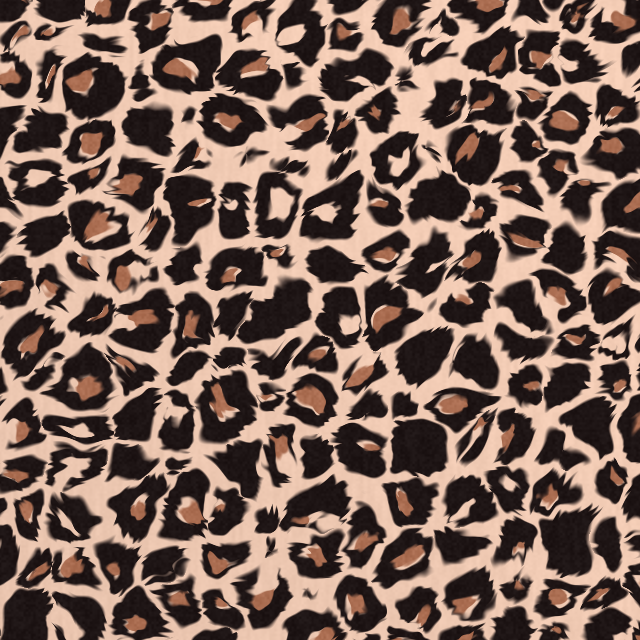
A three.js fragment shader for this pattern:

```glsl
// Leopard print: ragged dark rosettes with brown hearts on a cream knitted cloth.
varying vec2 vUv;

float hash(vec2 p) {
  return fract(sin(dot(p, vec2(127.1, 311.7))) * 43758.5453);
}

float noise(vec2 p) {
  vec2 i = floor(p), f = fract(p);
  f = f * f * (3.0 - 2.0 * f);
  return mix(mix(hash(i), hash(i + vec2(1.0, 0.0)), f.x),
             mix(hash(i + vec2(0.0, 1.0)), hash(i + vec2(1.0, 1.0)), f.x), f.y);
}

// Jittered centre of a rosette (xy) and its growth weight (z)
vec3 site(vec2 id) {
  vec2 jitter = vec2(hash(id + 3.7), hash(id + 19.3)) - 0.5;
  return vec3(id + 0.5 + 0.65 * jitter, 0.5 * hash(id + 41.9));
}

void main() {
  // Cells lean slightly along the rising diagonal, with wavy borders
  vec2 p = vUv * 14.0;
  p -= 0.05 * (p.x + p.y);
  p += 0.4 * (vec2(noise(p * 1.3), noise(p * 1.3 + 37.0)) - 0.5);
  p += 0.16 * (vec2(noise(p * 3.7 + 11.0), noise(p * 3.7 + 71.0)) - 0.5);

  // Find the owning cell of a weighted Voronoi diagram
  vec2 cell = floor(p), id = cell;
  float nearest = 1e3;
  for (int y = -2; y <= 2; y++) {
    for (int x = -2; x <= 2; x++) {
      vec2 candidate = cell + vec2(float(x), float(y));
      vec3 s = site(candidate);
      vec2 r = p - s.xy;
      float power = dot(r, r) - s.z;
      if (power < nearest) { nearest = power; id = candidate; }
    }
  }

  // Rounded distance to the cell border, and the inscribed radius
  vec3 own = site(id);
  vec2 q = p - own.xy;
  float total = 0.0, radius = 1.0;
  for (int y = -2; y <= 2; y++) {
    for (int x = -2; x <= 2; x++) {
      if (x == 0 && y == 0) continue;
      vec3 s = site(id + vec2(float(x), float(y)));
      vec2 between = s.xy - own.xy;
      float span = length(between);
      float reach = 0.5 * (span + (own.z - s.z) / span);
      total += exp(-11.0 * (reach - dot(q, between) / span));
      radius = min(radius, reach);
    }
  }
  float border = -log(total) / 11.0;

  // Frame of the fur strokes, which fray the ends of each rosette
  float tilt = 2.0 * (hash(id + 5.1) - 0.4);
  vec2 along = vec2(cos(tilt), sin(tilt));
  vec2 l = vec2(dot(q, along), dot(q, vec2(-along.y, along.x)));
  float fray = noise(l * vec2(2.0, 14.0) + id * 7.3) - 0.5;
  fray *= smoothstep(0.2, 0.8, abs(l.x) / (length(l) + 0.001));
  float lumps = noise(p * 3.1 + 53.0) - 0.5;
  float spot = smoothstep(-0.04, 0.04, border - 0.07 + 0.15 * fray + 0.13 * lumps);

  // Heart of the rosette, sometimes open to one side
  vec2 h = l * vec2(0.8, 1.2);
  h -= 0.3 * radius * (vec2(hash(id + 8.3), hash(id + 13.1)) - 0.5);
  float turn = 6.2832 * hash(id + 23.7);
  vec2 open = vec2(cos(turn), sin(turn));
  float slit = clamp(dot(h, open), 0.0, 0.8 * step(0.68, hash(id + 29.9)));
  float size = 0.45 * radius;
  float heart = size * (1.0 - 0.6 * slit) - length(h - open * slit);
  heart += 0.16 * (noise(l * 6.0 + id * 3.1) - 0.5) + 0.12 * fray;
  float hollow = step(0.2, radius) * step(0.14, hash(id + 31.3));
  heart = hollow * smoothstep(-0.04, 0.04, heart);

  // Brown patch set off-centre, leaving a pale sliver
  float patchEdge = 1.3 * size - length(h + open * size * 0.6);
  patchEdge += 0.15 * (noise(l * vec2(5.0, 11.0) + id * 5.7) - 0.5);
  float brownMask = step(0.15, hash(id + 47.7)) * smoothstep(-0.03, 0.03, patchEdge);

  // Cloth colours with a fine vertical knit
  float knit = noise(vUv * vec2(170.0, 35.0)) - 0.5;
  float grain = noise(vUv * 260.0) - 0.5;
  vec3 cream = vec3(0.945, 0.795, 0.705) + 0.035 * knit + 0.02 * grain;
  cream *= 0.97 + 0.05 * smoothstep(0.0, 0.9, 0.5 * (vUv.x + vUv.y));
  vec3 dark = vec3(0.115, 0.08, 0.08) + 0.04 * grain + 0.02 * knit;
  vec3 brown = vec3(0.67, 0.43, 0.32) + 0.06 * grain + 0.04 * knit;

  vec3 fill = mix(dark, mix(cream, brown, brownMask), heart);
  gl_FragColor = vec4(mix(cream, fill, spot), 1.0);
}
```
